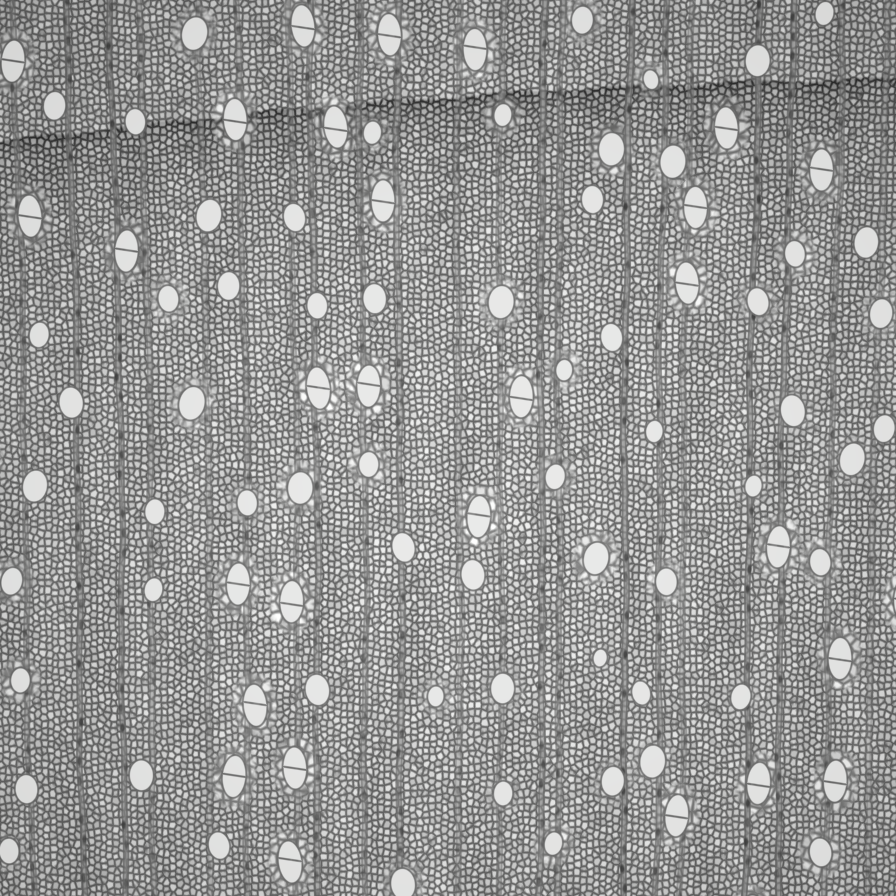
A three.js fragment shader for this texture:

```glsl
// Hardwood cross-section under a microscope, in greys. Cellular noise in staggered
// columns makes the fibres; jittered grids scatter the pale oval vessels and the
// dark upright rays; a growth ring and layered sines shade the whole.
varying vec2 vUv;

#define FIBRES 136.0        // fibre columns across the canvas
#define SHEATH_CELLS 92.0   // larger cells beside the vessels
#define VESSELS 10.0        // vessel grid cells per side
#define VESSEL_SHARE 0.92
#define VESSEL_RADIUS vec2(0.0128, 0.0165)
#define RAYS 21.0
#define RAY_WIDTH 0.0036
#define WALL 0.39
#define LUMEN 0.81
#define VESSEL_TONE 0.89
#define RING_SHADE 0.20

float hash(vec2 p) {
  return fract(sin(dot(p, vec2(127.1, 311.7))) * 43758.55);
}

vec2 hash2(vec2 p) {
  return vec2(hash(p), hash(p + 37.3));
}

// Brightness of fibre tissue: distance to cell borders, columns staggered.
float tissue(vec2 p, float jitter) {
  float column = floor(p.x);
  float nearest = 9.0, second = 9.0, tint = 0.0;
  for (int i = -1; i <= 1; i++) {
    float col = column + float(i);
    float shift = hash(vec2(col, 5.0));
    float row = floor(p.y + shift);
    for (int j = -1; j <= 1; j++) {
      vec2 id = vec2(col, row + float(j));
      vec2 offset = (hash2(id) - 0.5) * vec2(jitter, jitter * 1.3);
      float d = length(id + 0.5 + offset - vec2(p.x, p.y + shift));
      if (d < nearest) {
        second = nearest;
        nearest = d;
        tint = hash(id + 9.1);
      } else {
        second = min(second, d);
      }
    }
  }
  float open = smoothstep(0.0, 0.62, second - nearest);
  return mix(WALL, LUMEN + 0.14 * (tint - 0.5), open);
}

// Signed distance to the vessels (x) and strength of the nearest one's sheath (y).
vec2 vessels(vec2 p) {
  vec2 base = floor(p * VESSELS);
  vec2 result = vec2(1.0, 0.0);
  for (int i = -1; i <= 1; i++) {
    for (int j = -1; j <= 1; j++) {
      vec2 id = base + vec2(float(i), float(j));
      if (hash(id + 71.0) > VESSEL_SHARE) continue;
      vec2 q = p - (id + 0.5 + 0.8 * (hash2(id) - 0.5)) / VESSELS;
      q.x += 0.2 * (hash(id + 3.7) - 0.5) * q.y;
      float kind = hash(id + 13.0);
      float paired = step(0.75, kind);
      float size = mix(0.58, 1.12, sqrt(hash(id + 23.0)));
      vec2 radius = VESSEL_RADIUS * mix(size, 1.0, paired) * vec2(1.0, 1.0 + 0.4 * paired);
      float k = length(q / radius);
      float d = (k - 1.0) * k / max(length(q / (radius * radius)), 0.001);
      float septum = abs(q.y + 0.15 * q.x - 0.006 * (hash(id + 5.0) - 0.5));
      if (paired > 0.5) d = max(d, 0.0009 - septum);
      if (d < result.x) result = vec2(d, smoothstep(0.25, 0.8, kind));
    }
  }
  return result;
}

// Upright rays: body (x), dark side walls (y) and dark deposits (z).
vec3 rays(vec2 p) {
  float base = floor(p.x * RAYS);
  vec3 result = vec3(0.0);
  for (int i = -1; i <= 1; i++) {
    float id = base + float(i);
    float phase = 6.28 * hash(vec2(id, 2.0));
    float centre = (id + 0.5 + 0.75 * (hash(vec2(id, 1.0)) - 0.5)) / RAYS;
    centre += 0.0012 * sin(p.y * 19.0 + phase) + 0.0007 * sin(p.y * 53.0 + phase * 2.0);
    float x = p.x - centre;
    float strength = mix(0.45, 1.0, hash(vec2(id, 4.0)));
    float body = 1.0 - smoothstep(RAY_WIDTH * 0.6, RAY_WIDTH * 1.3, abs(x));
    float side = 1.0 - smoothstep(0.0003, 0.0018, abs(abs(x) - RAY_WIDTH * 0.75));
    float y = p.y * 46.0 + phase;
    vec2 cell = vec2(id, floor(y));
    vec2 spot = vec2(x - 0.004 * (hash(cell) - 0.5), (fract(y) - 0.5) / 46.0);
    float blot = 1.0 - smoothstep(0.35, 1.2, length(spot / vec2(0.0030, 0.0062)));
    blot *= step(0.35, hash(cell + 8.0)) * mix(0.5, 1.0, hash(cell + 6.0));
    result = max(result, strength * vec3(body, side, blot));
  }
  return result;
}

void main() {
  vec2 p = vUv;
  // Files of cells draw together slightly toward the bottom.
  vec2 grain = vec2(0.5 + (p.x - 0.5) * (1.0 + 0.05 * (1.0 - p.y)), p.y);
  grain.x += 0.002 * sin(p.y * 7.0 + p.x * 5.0);

  // Fibres, with wider and paler cells sheathing some vessels.
  vec2 vessel = vessels(p);
  float tone = tissue(grain * vec2(FIBRES, FIBRES * 0.94), 0.5);
  float sheath = vessel.y * (1.0 - smoothstep(0.006, 0.016, vessel.x));
  tone = mix(tone, tissue(grain * SHEATH_CELLS, 0.8) + 0.08, sheath);
  tone += 0.022 * sin(grain.x * 61.0 + 2.0 * sin(p.y * 5.0)) * sin(p.y * 13.0 + p.x * 9.0);

  // Growth ring: a crisp upper edge that fades downward.
  float depth = 0.842 + 0.13 * p.x - 0.06 * p.x * p.x + 0.002 * sin(p.x * 47.0) - p.y;
  float late = smoothstep(-0.002, 0.003, depth);
  tone -= late * (RING_SHADE * 0.6 * exp(-max(depth, 0.0) / 0.06)
                + RING_SHADE * 0.7 * exp(-max(depth, 0.0) / 0.007));

  // Rays, then vessels with their thin walls.
  vec3 ray = rays(grain);
  tone = mix(tone, 0.55, ray.x * 0.75);
  tone = mix(tone, 0.36, ray.y * 0.6);
  tone = mix(tone, 0.20, ray.z * 0.85);
  float rim = 1.0 - smoothstep(0.0008, 0.0030, vessel.x);
  float inside = 1.0 - smoothstep(-0.0012, 0.0008, vessel.x);
  tone = mix(tone, 0.42, rim * 0.85);

  // Lamp light falls off from the middle; open vessels dim less.
  vec2 away = p - vec2(0.52, 0.46);
  float light = 1.07 - 0.42 * dot(away, away);
  tone = mix(tone * light, VESSEL_TONE * mix(1.0, light, 0.4), inside);
  gl_FragColor = vec4(vec3(tone) * vec3(1.0, 1.002, 0.998), 1.0);
}
```
